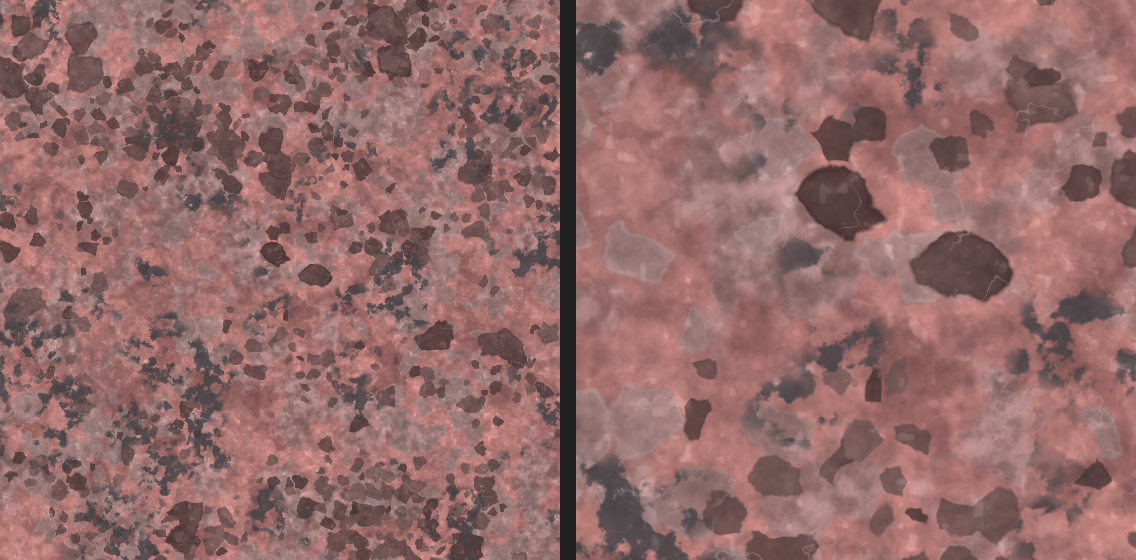
Left, the full canvas; right, a detail of the centre.
A three.js fragment shader for this texture:

```glsl
varying vec2 vUv;

const float TAU = 6.2832;
const vec3 ROSE = vec3(0.59, 0.40, 0.39);
const vec3 SALMON = vec3(0.77, 0.52, 0.50);
const vec3 BLUSH = vec3(0.80, 0.57, 0.55);
const vec3 RUST = vec3(0.48, 0.31, 0.31);
const vec3 MAUVE_GREY = vec3(0.53, 0.425, 0.42);
const vec3 PALE_GREY = vec3(0.65, 0.54, 0.54);
const vec3 SMOKE = vec3(0.47, 0.36, 0.355);
const vec3 UMBER = vec3(0.30, 0.215, 0.215);
const vec3 MICA = vec3(0.27, 0.26, 0.275);

vec4 hash4(vec2 p) {
  vec4 h = fract(p.xyxy * vec4(0.1031, 0.1030, 0.0973, 0.1099));
  h += dot(h, h.wzxy + 33.33);
  return fract((h.xxyz + h.yzzw) * h.zywx);
}

float noise(vec2 p) {
  vec2 i = floor(p);
  vec2 f = fract(p);
  f = f * f * (3.0 - 2.0 * f);
  float low = mix(hash4(i).x, hash4(i + vec2(1.0, 0.0)).x, f.x);
  float high = mix(hash4(i + vec2(0.0, 1.0)).x, hash4(i + 1.0).x, f.x);
  return mix(low, high, f.y);
}

float fbm(vec2 p) {
  float sum = 0.0;
  float gain = 0.5;
  for (int i = 0; i < 5; i++) {
    sum += gain * noise(p);
    p = mat2(1.6, 1.2, -1.2, 1.6) * p + 17.3;
    gain *= 0.55;
  }
  return sum / 1.055;
}

// Rounded polygon radius with randomly offset facets
float facetDistance(vec2 v, vec2 id) {
  float d = length(v);
  for (int i = 0; i < 6; i++) {
    vec4 r = hash4(id + float(i) * 7.0);
    float angle = TAU * (float(i) + 0.8 * r.x) / 6.0;
    d = max(d, dot(v, vec2(cos(angle), sin(angle))) * (0.9 + 0.8 * r.y));
  }
  return d;
}

// Scattered grains: x = coverage, y = tone, z = rim
vec3 grains(vec2 p, float density, float clusterScale, float threshold, float seed) {
  vec2 q = p * density + seed;
  vec3 result = vec3(0.0);
  for (int y = -1; y <= 1; y++) {
    for (int x = -1; x <= 1; x++) {
      vec2 id = floor(q) + vec2(float(x), float(y));
      vec4 r = hash4(id);
      vec2 center = id + 0.1 + 0.8 * r.xy;
      float cluster = noise(center / density * clusterScale + seed);
      float present = step(threshold, cluster * 0.7 + r.w * 0.3);
      float radius = mix(0.32, 0.8, r.z * r.z);
      float d = facetDistance(q - center, id + 50.0) - radius;
      float cover = present * (1.0 - smoothstep(-0.05, 0.04, d));
      float rim = smoothstep(-0.13, -0.02, d);
      result = mix(result, vec3(1.0, fract(r.w * 13.7), rim), cover);
    }
  }
  return result;
}

// Thin bright line where a field crosses its middle value
float vein(float field, float width) {
  return 1.0 - smoothstep(0.0, width, abs(field - 0.5));
}

void main() {
  vec2 uv = vUv;
  vec2 bend = vec2(fbm(uv * 28.0), fbm(uv * 28.0 + 40.0)) - 0.5;
  vec2 p = uv + 0.028 * bend;
  float broad = fbm(p * 6.0 + 3.0);
  float mottle = fbm(p * 24.0 + 9.0);
  float fine = fbm(uv * 85.0 + 21.0);

  // Pink feldspar ground
  vec3 color = mix(ROSE, SALMON, smoothstep(0.25, 0.72, 0.4 * broad + 0.35 * mottle + 0.25 * fine));
  vec3 feldspar = grains(p, 20.0, 9.0, 0.48, 11.0);
  color = mix(color, mix(ROSE, BLUSH, feldspar.y), 0.38 * feldspar.x);
  color = mix(color, RUST, 0.6 * smoothstep(0.54, 0.72, fbm(p * 17.0 + 61.0)));

  // Cloudy grey patches and translucent grains
  float haze = smoothstep(0.49, 0.63, fbm(p * 19.0 + 80.0) + 0.25 * (0.5 - broad));
  color = mix(color, mix(MAUVE_GREY, PALE_GREY, smoothstep(0.3, 0.7, fine)), 0.65 * haze);
  vec3 cloudy = grains(p, 23.0, 7.0, 0.55, 31.0);
  vec3 cloudyColor = mix(MAUVE_GREY, PALE_GREY, 0.6 * cloudy.y + 0.6 * (mottle - 0.4));
  color = mix(color, cloudyColor, 0.78 * cloudy.x);
  color += 0.05 * cloudy.x * cloudy.z;

  // Smoky quartz, large and small
  vec3 quartz = grains(p, 19.0, 6.0, 0.63, 72.0);
  vec3 quartzColor = mix(SMOKE, UMBER, clamp(quartz.y * 0.9 + 1.2 * (mottle - 0.5), 0.0, 1.0));
  color = mix(color, quartzColor - 0.04 * quartz.z, 0.92 * quartz.x);
  vec3 chips = grains(p, 38.0, 11.0, 0.64, 95.0);
  color = mix(color, mix(SMOKE, UMBER, chips.y), 0.85 * chips.x);

  // Speckled mica in loose clusters
  float micaZone = smoothstep(0.54, 0.68, fbm(uv * 11.0 + 130.0));
  float flecks = smoothstep(0.48, 0.60, fbm(uv * 62.0 + 150.0));
  color = mix(color, MICA, 0.85 * micaZone * flecks);

  // Pale broken seams and crystal dust
  float seam = vein(fbm(p * 13.0 + 170.0), 0.008) * smoothstep(0.45, 0.65, mottle);
  color = mix(color, PALE_GREY + 0.07, 0.4 * seam);
  float dust = smoothstep(0.72, 0.9, noise(uv * 150.0 + 190.0)) * smoothstep(0.45, 0.6, fine);
  color += 0.07 * dust;

  // Fine surface grain
  float grit = 0.6 * noise(uv * 230.0) + 0.4 * noise(uv * 410.0 + 7.0) - 0.5;
  color *= 1.0 + 0.28 * (fine - 0.5) + 0.13 * grit;
  gl_FragColor = vec4(clamp(color, 0.0, 1.0), 1.0);
}
```
